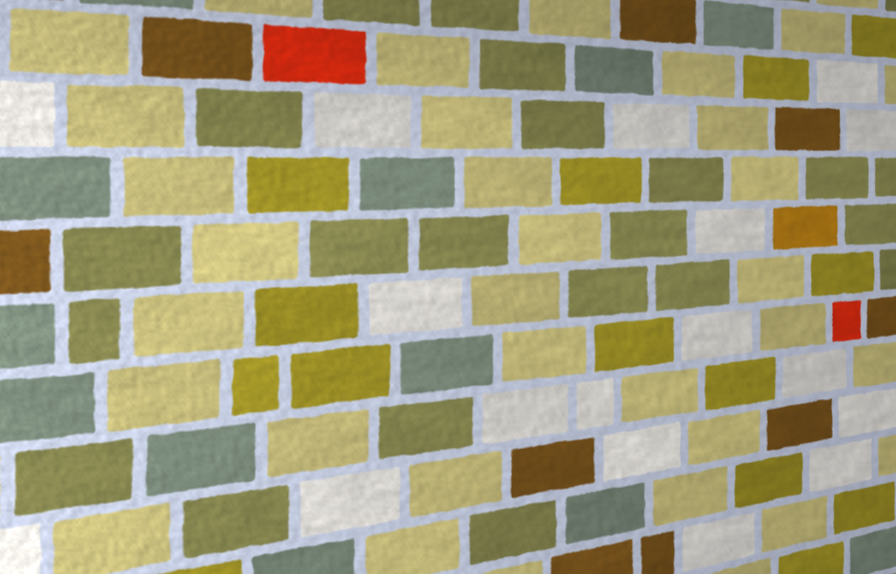
A Shadertoy shader for this pattern:

```glsl
// Wall perspective, in canvas widths measured from the top left
const float HORIZON_Y = 0.177;
const float HORIZON_ROW = 1.6;
const float ROW_HEIGHT = 0.0833;
const float ROW_SHRINK = 0.0318;
const float COLUMN_RATE = 12.05;
const float COLUMN_SHRINK = 0.5356;

// Brick shape, in row heights
const float BRICK_ASPECT = 1.75;
const vec2 HALF_GAP = vec2(0.088, 0.078);
const float CORNER = 0.045;
const float EDGE_WOBBLE = 0.028;
const float EDGE_SOFTNESS = 0.016;

// Plaster relief
const float GRAIN_SCALE = 150.0;
const float GRAIN_DEPTH = 0.13;

// Paints
const vec3 GROUT = vec3(0.76, 0.79, 0.87);
const vec3 WHITE = vec3(0.87, 0.86, 0.84);
const vec3 CREAM = vec3(0.77, 0.73, 0.48);
const vec3 OLIVE = vec3(0.61, 0.56, 0.15);
const vec3 SAGE = vec3(0.52, 0.52, 0.31);
const vec3 TEAL = vec3(0.47, 0.53, 0.47);
const vec3 BROWN = vec3(0.46, 0.32, 0.11);
const vec3 OCHRE = vec3(0.68, 0.47, 0.08);
const vec3 RED = vec3(0.82, 0.16, 0.06);

// Accent bricks as (column, row)
const float SHORT_ID = 40.0;
const vec2 RED_BRICK = vec2(2.0, 0.0);
const vec2 RED_SHORT = vec2(SHORT_ID + 1.0, 5.0);
const vec2 OCHRE_BRICK = vec2(7.0, 3.0);

// Start of the short bricks in each row; the fraction sets the row's stagger
const int FIRST_ROW = -2;
const float NONE = 99.0;
const vec2 SHORT_START[14] = vec2[14](
    vec2(20.02, NONE), vec2(20.53, NONE), vec2(20.02, NONE), vec2(20.45, NONE),
    vec2(20.87, NONE), vec2(20.42, NONE), vec2(0.45, NONE), vec2(1.75, 8.25),
    vec2(5.05, NONE), vec2(20.34, NONE), vec2(20.92, NONE), vec2(5.77, NONE),
    vec2(20.5, NONE), vec2(20.0, NONE));

float hash(vec2 p) {
    vec3 q = fract(p.xyx * 0.1031);
    q += dot(q, q.yzx + 33.33);
    return fract((q.x + q.y) * q.z);
}

float noise(vec2 p) {
    vec2 i = floor(p), f = fract(p);
    f = f * f * (3.0 - 2.0 * f);
    return mix(mix(hash(i), hash(i + vec2(1, 0)), f.x),
               mix(hash(i + vec2(0, 1)), hash(i + vec2(1, 1)), f.x), f.y);
}

float grain(vec2 p) {
    return 0.65 * noise(p) + 0.35 * noise(p * 2.1 + 17.0);
}

float roundedBox(vec2 p, vec2 halfSize) {
    vec2 d = abs(p) - halfSize + CORNER;
    return length(max(d, 0.0)) + min(max(d.x, d.y), 0.0) - CORNER;
}

// Returns offset from the brick centre, brick width and column id
vec3 brickAt(float u, int row) {
    vec2 starts = SHORT_START[clamp(row - FIRST_ROW, 0, 13)];
    float shift = fract(starts.x);
    for (int k = 0; k < 2; k++) {
        float d = u - starts[k];
        if (d >= 0.0 && d < 0.5) return vec3(d - 0.25, 0.5, SHORT_ID + float(k));
        shift += 0.5 * step(0.5, d);
    }
    float q = u - shift;
    return vec3(fract(q) - 0.5, 1.0, floor(q));
}

// Cream every third brick, with dark and cool paints between
vec3 paint(vec2 id) {
    if (id == RED_BRICK || id == RED_SHORT) return RED;
    if (id == OCHRE_BRICK) return OCHRE;
    float pick = hash(id + 31.7);
    float slot = mod(id.x + floor(3.0 * hash(vec2(id.y + 9.0, 4.3))), 3.0);
    if (slot < 0.5) return CREAM;
    if (slot < 1.5) return pick < 0.42 ? OLIVE : pick < 0.7 ? SAGE : BROWN;
    return pick < 0.48 ? TEAL : pick < 0.82 ? WHITE : SAGE;
}

void mainImage(out vec4 fragColor, in vec2 fragCoord) {
    vec2 p = vec2(fragCoord.x, iResolution.y - fragCoord.y) / iResolution.x;

    // Project onto the wall
    float rowHeight = ROW_HEIGHT - ROW_SHRINK * p.x;
    float u = -COLUMN_RATE * log(1.0 - COLUMN_SHRINK * p.x);
    float v = HORIZON_ROW + (p.y - HORIZON_Y) / rowHeight;
    vec2 wall = vec2(u * BRICK_ASPECT, v);

    // Hand-painted brick outline
    float row = floor(v + 0.5);
    vec3 brick = brickAt(u, int(row));
    vec2 id = vec2(brick.z, row);
    vec2 wobble = vec2(noise(wall * 5.0), noise(wall * 5.0 + 40.0)) - 0.5;
    wobble += 0.5 * (vec2(noise(wall * 19.0), noise(wall * 19.0 + 70.0)) - 0.5);
    vec2 local = vec2(brick.x * BRICK_ASPECT, v - row) + EDGE_WOBBLE * wobble;
    local.y += 0.025 * (hash(id + 5.0) - 0.5) * local.x;
    vec2 halfSize = 0.5 * vec2(brick.y * BRICK_ASPECT, 1.0) - HALF_GAP;
    halfSize += 0.025 * (vec2(hash(id + 61.0), hash(id + 83.0)) - 0.5);
    float soft = EDGE_SOFTNESS + 0.7 / (iResolution.x * rowHeight);
    float cover = 1.0 - smoothstep(-soft, soft, roundedBox(local, halfSize));

    // Uneven paint and per-brick tone
    vec3 coat = paint(id) * (0.95 + 0.1 * hash(id + 12.0));
    coat *= 0.96 + 0.08 * noise(wall * vec2(2.0, 5.0) + 20.0);
    vec3 color = mix(GROUT, coat, cover);

    // Plaster bumps lit from the left, fading to the right
    vec2 g = p * GRAIN_SCALE;
    float relief = grain(g + vec2(0.45, 0.3)) - grain(g - vec2(0.45, 0.3));
    color *= 1.0 + GRAIN_DEPTH * (1.0 - 0.5 * p.x) * relief;

    // Falloff of light across the wall
    float light = 1.09 - 0.2 * p.x - 0.16 * p.x * p.y;
    light *= 1.0 - 0.13 * (1.0 - smoothstep(0.0, 0.22, p.y));
    fragColor = vec4(clamp(color * light, 0.0, 1.0), 1.0);
}
```
